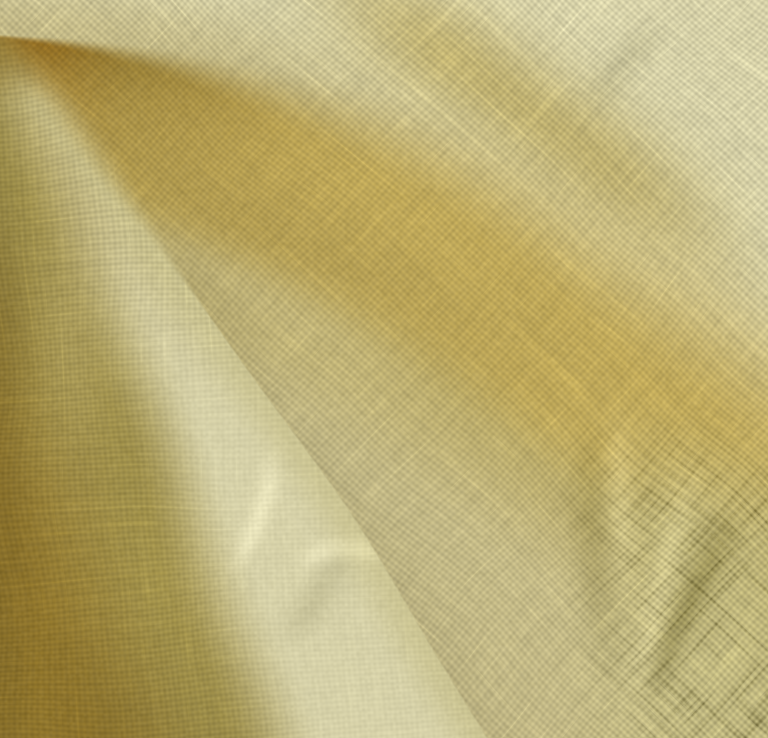
This texture is drawn by a Shadertoy shader. Its source:

```glsl
// Draped pale yellow linen: a soft fold, a shaded valley and a fine plain weave.

float hash(vec2 p) {
    p = fract(p * vec2(0.1031, 0.1137));
    p += dot(p, p.yx + 33.33);
    return fract((p.x + p.y) * p.x * 17.3);
}

float noise(vec2 p) {
    vec2 i = floor(p), f = fract(p);
    f = f * f * (3.0 - 2.0 * f);
    return mix(mix(hash(i), hash(i + vec2(1, 0)), f.x),
               mix(hash(i + vec2(0, 1)), hash(i + vec2(1, 1)), f.x), f.y);
}

float bell(float x, float width) {
    return exp(-x * x / (width * width));
}

// Soft crease from a to b, fading towards both ends
float crease(vec2 p, vec2 a, vec2 b, float bend, float width) {
    vec2 d = b - a;
    float len = length(d);
    d /= len;
    float t = dot(p - a, d) / len;
    float off = dot(p - a, vec2(-d.y, d.x)) - bend * t * (1.0 - t);
    return bell(off, width) * smoothstep(-0.1, 0.35, t) * smoothstep(1.1, 0.65, t);
}

// Plain weave with uneven yarns; x is the cloth tone, y marks the gaps
vec2 weave(vec2 p, float angle) {
    float c = cos(angle), s = sin(angle);
    vec2 q = 140.0 * vec2(c * p.x + s * p.y, c * p.y - s * p.x) + 200.0;
    q += 3.0 * vec2(noise(p * 6.0), noise(p * 6.0 + 40.0));
    float detail = 1.0 - smoothstep(0.4, 0.9, 140.0 / iResolution.y);
    vec2 ribs = cos(6.2832 * q) * detail;
    float warp = noise(vec2(q.x * 1.5, q.y * 0.09));
    float weft = noise(vec2(q.x * 0.07, q.y * 1.5) + 90.0);
    float knots = noise(q * 0.9 + 30.0) - 0.5;
    float slubs = smoothstep(0.86, 1.0, warp) + smoothstep(0.84, 1.0, weft);
    float tone = 0.36 * ribs.x + 0.5 * ribs.y + 0.5 * (warp + weft - 1.0) + 0.5 * knots + 0.5 * slubs;
    float gaps = smoothstep(0.4, 0.05, warp) + smoothstep(0.4, 0.05, weft);
    return vec2(tone, gaps * (0.6 - 0.2 * ribs.x - 0.2 * ribs.y));
}

void mainImage(out vec4 fragColor, in vec2 fragCoord) {
    // Height is 1, y runs downwards
    vec2 p = vec2(fragCoord.x, iResolution.y - fragCoord.y) / iResolution.y;
    float x = p.x, y = p.y;
    float drift = noise(p * 5.0 + 3.0) - 0.5;

    vec3 umber = vec3(0.55, 0.45, 0.17);
    vec3 olive = vec3(0.62, 0.56, 0.29);
    vec3 gold  = vec3(0.75, 0.66, 0.35);
    vec3 khaki = vec3(0.74, 0.68, 0.42);
    vec3 straw = vec3(0.77, 0.73, 0.53);
    vec3 pale  = vec3(0.84, 0.82, 0.66);

    // Golden valley rising into the lighter middle cloth
    float below = y - (0.07 + 0.36 * x + 0.2 * x * x) + 0.04 * drift;
    vec3 cloth = mix(gold, khaki, smoothstep(0.08, 0.20, below));
    cloth = mix(cloth, straw, smoothstep(0.14, 0.38, below));
    cloth = mix(cloth, gold * 0.93, 0.7 * bell(below - 0.08, 0.07) * smoothstep(0.9, 0.4, x));
    cloth = mix(cloth, straw, 0.45 * bell(below - 0.19, 0.05) * smoothstep(0.65, 0.35, x));

    // Sheer lower right corner with creases
    float sheer = smoothstep(0.72, 0.95, x) * smoothstep(0.52, 0.72, y - 0.25 * (x - 0.9));
    cloth = mix(cloth, vec3(0.74, 0.71, 0.49), 0.8 * sheer);
    cloth -= 0.12 * crease(p, vec2(1.00, 0.69), vec2(0.86, 0.98), 0.02, 0.020);
    cloth -= 0.06 * crease(p, vec2(0.80, 0.58), vec2(0.83, 0.92), 0.05, 0.025);
    cloth += 0.07 * crease(p, vec2(0.94, 0.62), vec2(0.86, 1.02), 0.03, 0.020);
    cloth += 0.06 * crease(p, vec2(0.84, 0.55), vec2(0.85, 0.80), 0.02, 0.018);

    // Upper flap: crisp at the left, melting into the valley at the right
    float edge = y - (0.05 + 0.07 * x + 0.34 * x * x);
    float blur = 0.004 + 0.17 * pow(x, 1.5);
    float shadow = exp(-max(edge, 0.0) / 0.10) * smoothstep(0.55, 0.06, x);
    cloth = mix(cloth, mix(vec3(0.57, 0.41, 0.11), umber, smoothstep(0.0, 0.2, x)), shadow);
    vec3 flap = mix(pale, straw, smoothstep(-0.14, 0.0, edge) * smoothstep(1.0, 0.3, x));
    flap = mix(flap, khaki, 0.9 * crease(p, vec2(0.40, -0.06), vec2(1.02, 0.37), -0.03, 0.07));
    flap -= 0.05 * crease(p, vec2(0.90, 0.03), vec2(0.80, 0.15), 0.02, 0.025);
    float upper = smoothstep(blur, -blur, edge + 0.03 * drift * x);
    cloth = mix(cloth, flap, upper);

    // Rolled fold, lit along its ridge
    float rim = x - (-0.02 + 0.73 * y - 0.05 * y * y + 0.012 * bell(y - 0.7, 0.15));
    float foot = x - (-0.06 + 0.50 * y - 0.11 * y * y) + 0.03 * drift;
    vec3 shade = mix(umber, olive, smoothstep(-0.24, -0.03, foot));
    shade = mix(shade, khaki * 0.92, 0.6 * bell(x - 0.10, 0.05) * bell(y - 0.40, 0.2));
    shade *= 1.0 - 0.06 * smoothstep(0.06, 0.0, x) + 0.07 * drift;
    vec3 ridge = mix(straw, pale, smoothstep(0.2, 0.6, y));
    ridge = mix(ridge, vec3(0.78, 0.75, 0.54), 0.7 * smoothstep(-0.08, 0.0, rim));
    ridge += 0.08 * crease(p, vec2(0.31, 0.78), vec2(0.37, 0.61), 0.05, 0.014);
    ridge += 0.08 * crease(p, vec2(0.40, 0.77), vec2(0.53, 0.76), -0.09, 0.016);
    ridge -= 0.06 * crease(p, vec2(0.38, 0.87), vec2(0.47, 0.72), 0.05, 0.022);
    float lit = smoothstep(-0.04, mix(0.07, 0.11, y), foot);
    vec3 roll = mix(shade, ridge, lit);
    roll = mix(roll, umber, 0.8 * smoothstep(0.15, 0.06, y));
    float rimBlur = mix(0.04, 0.0025, smoothstep(0.15, 0.44, y));
    float rolled = smoothstep(rimBlur, -rimBlur, rim) * smoothstep(-0.004, 0.004, edge);
    cloth *= 1.0 - 0.06 * exp(-max(rim, 0.0) / 0.05) * smoothstep(0.2, 0.4, y);
    vec3 color = mix(cloth, roll, rolled);

    // Threads: diagonal on the open cloth, nearly upright on the roll
    vec2 open = weave(p, 0.74);
    vec2 upright = weave(p + 2.0, -0.06);
    float softness = 1.0 - 0.6 * lit * smoothstep(0.3, 0.6, y);
    float strength = 0.075 + 0.03 * sheer + 0.01 * upper;
    color *= 1.0 + mix(open.x * strength, upright.x * 0.07 * softness, rolled);
    color -= 0.09 * open.y * sheer * (1.0 - rolled);
    color += 0.03 * (noise(p * 260.0) - 0.5);

    fragColor = vec4(clamp(color, 0.0, 1.0), 1.0);
}
```
